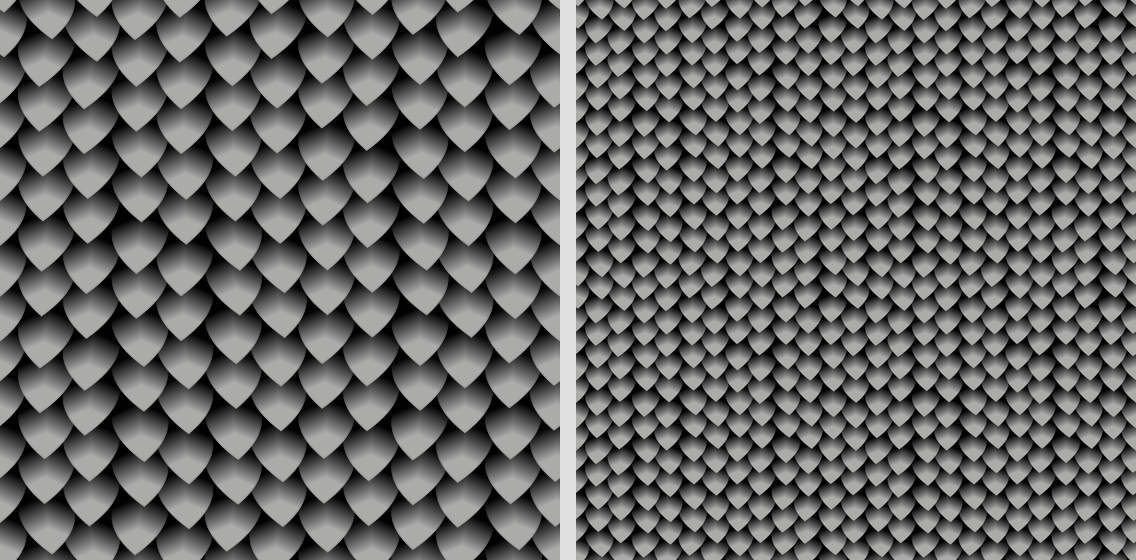
Left: one tile. Right: repeated 2 by 2.
Reproduce this pattern procedurally as a three.js fragment shader.

```glsl
// Overlapping pointed grey scales, shaded from dark roots to pale tips.
varying vec2 vUv;

// Lengths are in cells; each cell holds four staggered scales.
const float CELLS = 6.0;
const float ROWS_PER_CELL = 4.0;
const vec2 STAGGER = vec2(0.48, 0.24);    // sideways and downward step per row
const vec2 FIRST_TIP = vec2(0.5, 0.922);  // tip of a cell's first scale
const vec2 TIP_JITTER = vec2(0.08, 0.03);
const float HALF_WIDTH = 0.304;
const float WIDEST_AT = 0.465;            // height above the tip
const float PALE_UNTIL = 0.285;           // where the fade to the root begins
const float DARK_FROM = 0.64;             // where it ends
const float SIDE_SHADE = 0.45;
const float EDGE_SOFTNESS = 0.012;
const float RIM_WIDTH = 0.022;
const float RIM_SHADE = 0.88;
const vec3 TIP_COLOR = vec3(0.67, 0.67, 0.668);
const vec3 ROOT_COLOR = vec3(0.004, 0.004, 0.002);

float hash(vec2 p) {
  return fract(sin(dot(p, vec2(127.1, 311.7))) * 43758.5453);
}

// Tip displacement shared by the scales of one cell; wraps at the borders.
vec2 tipJitter(vec2 cell) {
  vec2 id = mod(cell, CELLS);
  return TIP_JITTER * (2.0 * vec2(hash(id), hash(id + 17.3)) - 1.0);
}

// Paints the scale of one row nearest to p over the colour below.
vec3 paintScale(vec3 below, vec2 p, float row) {
  float cellRow = floor(row / ROWS_PER_CELL);
  float subRow = row - cellRow * ROWS_PER_CELL;
  float shift = STAGGER.x * mod(subRow, 2.0);
  vec2 cell = vec2(floor(p.x - shift), cellRow);
  vec2 jitter = tipJitter(cell);
  vec2 tip = cell + FIRST_TIP + vec2(shift, STAGGER.y * subRow + jitter.y);

  // The tip leans sideways while the widest part stays in place.
  float height = tip.y - p.y;
  float toWidest = 1.0 - height / WIDEST_AT;
  float side = abs(p.x - tip.x - jitter.x * toWidest);

  // Approximate distance inside the curved outline.
  float halfWidth = HALF_WIDTH * (1.0 - toWidest * toWidest);
  float slope = 2.0 * HALF_WIDTH / WIDEST_AT * toWidest;
  float inside = (halfWidth - side) / sqrt(1.0 + slope * slope);
  float cover = smoothstep(-0.5 * EDGE_SOFTNESS, 0.5 * EDGE_SOFTNESS, inside);

  // Fade towards the root with a soft central ridge.
  float fade = (height + SIDE_SHADE * side - PALE_UNTIL) / (DARK_FROM - PALE_UNTIL);
  vec3 color = mix(TIP_COLOR, ROOT_COLOR, clamp(fade, 0.0, 1.0));
  color *= mix(RIM_SHADE, 1.0, smoothstep(0.0, RIM_WIDTH, inside));
  return mix(below, color, cover);
}

void main() {
  // Cell coordinates, running downward so that upper rows come first.
  vec2 p = vec2(vUv.x, 1.0 - vUv.y) * CELLS;
  float nearestRow = floor((p.y - FIRST_TIP.y) * ROWS_PER_CELL);

  // Paint from the lowest row up: upper scales overlap lower ones.
  vec3 color = ROOT_COLOR;
  for (int i = 0; i < 6; i++) {
    color = paintScale(color, p, nearestRow + 4.0 - float(i));
  }
  gl_FragColor = vec4(color, 1.0);
}
```
